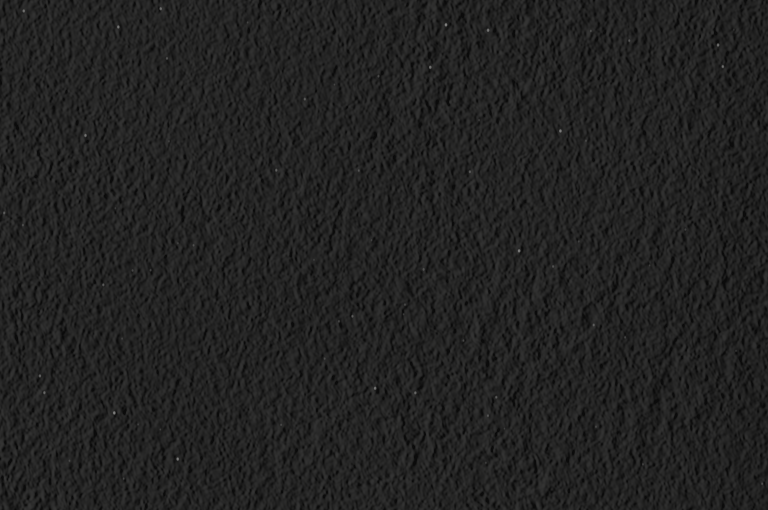
A WebGL 1 fragment shader for this texture:

```glsl
precision highp float;
uniform vec2 u_resolution;

#define BASE_TONE 0.137
#define RELIEF 0.136
#define GRAIN_SCALE 122.0
#define GRAIN_STRETCH 0.78
#define RIDGE_SCALE 48.0
#define LIGHT_STEP vec2(-0.0018, 0.0004)
#define PATCH_SCALE 3.2
#define SPECK_CELLS 28.0
#define SPECK_SHARE 0.065
#define SPECK_RADIUS 0.0027
#define SPECK_GLOW 0.36

float hash(vec2 p) {
  vec3 q = fract(vec3(p.xyx) * 0.1031);
  q += dot(q, q.yzx + 33.33);
  return fract((q.x + q.y) * q.z);
}

float valueNoise(vec2 p) {
  vec2 cell = floor(p);
  vec2 f = fract(p);
  f = f * f * (3.0 - 2.0 * f);
  float low = mix(hash(cell), hash(cell + vec2(1.0, 0.0)), f.x);
  float high = mix(hash(cell + vec2(0.0, 1.0)), hash(cell + 1.0), f.x);
  return mix(low, high, f.y);
}

vec2 rotate(vec2 p, float angle) {
  float c = cos(angle);
  float s = sin(angle);
  return vec2(c * p.x - s * p.y, s * p.x + c * p.y);
}

// Crossing layers of upright grains over sparse, wider ridges
float plasterHeight(vec2 p, float ridges) {
  float height = 0.0;
  float weight = 0.8;
  float scale = GRAIN_SCALE;
  float angle = -0.32;
  for (int i = 0; i < 3; i++) {
    vec2 q = rotate(p, angle) * vec2(1.0, GRAIN_STRETCH) * scale;
    height += weight * valueNoise(q + 317.0 * float(i + 1));
    weight *= 0.8;
    scale *= 1.33;
    angle = -0.9 * angle;
  }
  vec2 r = rotate(p, 0.2) * vec2(1.0, GRAIN_STRETCH) * RIDGE_SCALE;
  return height + ridges * valueNoise(r + 300.0);
}

// Broad areas where the surface is rougher or smoother
float patches(vec2 p) {
  return 0.65 * valueNoise(p * PATCH_SCALE + 5.0)
       + 0.35 * valueNoise(rotate(p, 0.6) * PATCH_SCALE * 2.7 + 40.0);
}

// Sparse bright mineral points, one possible per cell
float specks(vec2 p, float pixel) {
  vec2 cell = floor(p * SPECK_CELLS);
  float present = step(hash(cell + 71.0), SPECK_SHARE);
  vec2 offset = vec2(hash(cell + 13.0), hash(cell + 29.0));
  vec2 center = (cell + 0.15 + 0.7 * offset) / SPECK_CELLS;
  float strength = hash(cell + 53.0);
  float radius = SPECK_RADIUS * mix(0.65, 1.1, strength);
  float edge = max(pixel, 0.4 * radius);
  float dist = length((p - center) * vec2(1.0, 0.8));
  float disc = 1.0 - smoothstep(radius - edge, radius + 0.5 * edge, dist);
  return present * disc * mix(0.3, 1.0, strength * strength);
}

void main() {
  float pixel = 1.0 / u_resolution.y;
  vec2 p = gl_FragCoord.xy * pixel;
  vec2 screen = gl_FragCoord.xy / u_resolution;

  // Slight warp keeps the grains irregular
  vec2 warp = vec2(valueNoise(p * 41.0 + 90.0), valueNoise(p * 41.0 + 140.0));
  vec2 surface = p + 0.005 * (warp - 0.5);

  // Raking light from the left, with deeper shadows than highlights
  float rough = patches(p);
  float ridges = mix(0.2, 1.3, smoothstep(0.35, 0.8, rough));
  float slope = plasterHeight(surface - LIGHT_STEP, ridges)
              - plasterHeight(surface + LIGHT_STEP, ridges);
  slope -= 0.5 * slope * slope;
  float contrast = mix(0.84, 1.16, rough) * mix(1.05, 0.96, screen.x);
  float tone = BASE_TONE + RELIEF * contrast * slope;

  // Gentle unevenness and darker far edge
  tone += 0.014 * (patches(p + 9.0) - 0.5);
  tone -= 0.010 * smoothstep(0.88, 1.0, screen.x);
  tone = max(tone, 0.045) + SPECK_GLOW * specks(p, pixel);

  gl_FragColor = vec4(vec3(tone) * vec3(1.0, 1.0, 0.99), 1.0);
}
```
